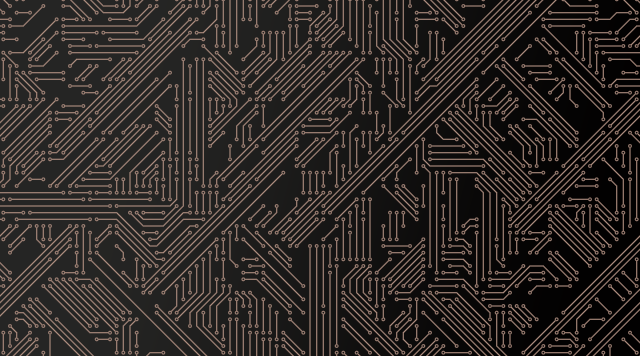
This pattern is drawn by a WebGL 2 fragment shader. Its source:

```glsl
#version 300 es
precision highp float;
// Copper circuit traces with ringed ends, routed on a lattice over a dark gradient.
uniform vec2 u_resolution;
out vec4 fragColor;

// Eight headings, counter-clockwise from east
const ivec2 COMPASS[8] = ivec2[8](
    ivec2(1, 0), ivec2(1, 1), ivec2(0, 1), ivec2(-1, 1),
    ivec2(-1, 0), ivec2(-1, -1), ivec2(0, -1), ivec2(1, -1));

float hash(ivec2 p, int seed) {
    uvec2 q = uvec2(p + 4096);
    uint h = q.x * 1597u ^ q.y * 51749u ^ uint(seed) * 7919u;
    h = (h ^ (h >> 15)) * 739391u;
    h = (h ^ (h >> 13)) * 972663u;
    h ^= h >> 16;
    return float(h & 65535u) / 65536.0;
}

float noise(vec2 p, int seed) {
    ivec2 i = ivec2(floor(p));
    vec2 f = fract(p);
    f = f * f * (3.0 - 2.0 * f);
    return mix(mix(hash(i, seed), hash(i + ivec2(1, 0), seed), f.x),
               mix(hash(i + ivec2(0, 1), seed), hash(i + ivec2(1, 1), seed), f.x), f.y);
}

// Heading at a node: long trunk bundles first, else its Voronoi patch, slightly turned
int flow(ivec2 node) {
    vec2 p = vec2(node);
    for (int k = 0; k < 4; k++) {
        vec2 axis = vec2(COMPASS[k]);
        int band = int(floor(dot(p, vec2(-axis.y, axis.x)) / 5.0));
        float along = dot(p, axis) / (20.0 * dot(axis, axis)) + hash(ivec2(band, k), 7);
        float pick = hash(ivec2(band, int(floor(along))), 10 + k);
        if (pick < ((k & 1) == 1 ? 0.13 : 0.06)) return k + (band & 1) * 4;
    }
    p /= 9.0;
    ivec2 base = ivec2(floor(p)), owner = base;
    float nearest = 1e5;
    for (int y = -1; y <= 1; y++)
    for (int x = -1; x <= 1; x++) {
        ivec2 patchId = base + ivec2(x, y);
        float d = distance(p, vec2(patchId) + vec2(hash(patchId, 1), hash(patchId, 2)));
        if (d < nearest) {
            nearest = d;
            owner = patchId;
        }
    }
    int turn = int(noise(vec2(node) / 6.0, 4) * 3.0) - 1;
    return (int(hash(owner, 3) * 8.0) + turn + 8) & 7;
}

// Falling diagonals give way to rising ones
bool crossed(ivec2 node, int heading) {
    ivec2 d = COMPASS[heading];
    if (d.x * d.y >= 0) return false;
    ivec2 a = node + ivec2(d.x, 0), b = node + ivec2(0, d.y);
    return a + COMPASS[flow(a)] == b || b + COMPASS[flow(b)] == a;
}

// Random breaks, plus whole diagonal lanes left bare
bool stopped(ivec2 node, int heading) {
    ivec2 d = COMPASS[heading];
    int lane = node.x * d.y - node.y * d.x;
    bool bare = (heading & 1) == 1 && hash(ivec2(lane, heading), 8) < 0.2;
    return bare || hash(node, 5) < 0.16 * noise(vec2(node) / 7.0, 6);
}

// Heading of the single trace entering a node, straight first, or -1
int incoming(ivec2 node) {
    int heading = flow(node);
    for (int i = 0; i < 3; i++) {
        int k = (heading + (i == 2 ? 7 : i)) & 7;
        ivec2 from = node - COMPASS[k];
        if (flow(from) == k && !stopped(from, k) && !crossed(from, k)) return k;
    }
    return -1;
}

bool leaves(ivec2 node) {
    int k = flow(node);
    return incoming(node + COMPASS[k]) == k;
}

float segment(vec2 p, vec2 b) {
    return length(p - b * clamp(dot(p, b) / dot(b, b), 0.0, 1.0));
}

void main() {
    vec2 uv = gl_FragCoord.xy / u_resolution;
    float pixel = 96.0 / u_resolution.x;
    vec2 p = gl_FragCoord.xy * pixel - 0.5;
    ivec2 cell = ivec2(floor(p));

    // Traces and end rings at the four corners of the cell; one-step stubs are dropped
    float line = 10.0, ring = 10.0, hole = -10.0;
    for (int i = 0; i < 4; i++) {
        ivec2 node = cell + ivec2(i & 1, i >> 1);
        vec2 local = p - vec2(node);
        int enter = incoming(node);
        ivec2 ahead = COMPASS[flow(node)];
        bool hasIn = enter >= 0, hasOut = leaves(node);
        if (hasIn && !hasOut) hasIn = incoming(node - COMPASS[enter]) >= 0;
        else if (hasOut && !hasIn) hasOut = leaves(node + ahead);
        if (hasIn) line = min(line, segment(local, -vec2(COMPASS[enter])));
        if (hasOut) line = min(line, segment(local, vec2(ahead)));
        if (hasIn != hasOut) {
            float r = length(local);
            ring = min(ring, abs(r - 0.2) - 0.075);
            hole = max(hole, 0.2 - r);
        }
    }
    float d = min(max(line - 0.085, hole), ring);
    float copper = clamp(0.5 - d / (1.2 * pixel), 0.0, 1.0);

    // Charcoal fading to black on the right
    float fade = smoothstep(0.15, 1.0, uv.x + 0.15 * (0.5 - uv.y));
    vec3 board = mix(vec3(0.145, 0.145, 0.14), vec3(0.008, 0.003, 0.003), fade);
    fragColor = vec4(mix(board, vec3(0.69, 0.56, 0.505), copper), 1.0);
}
```
